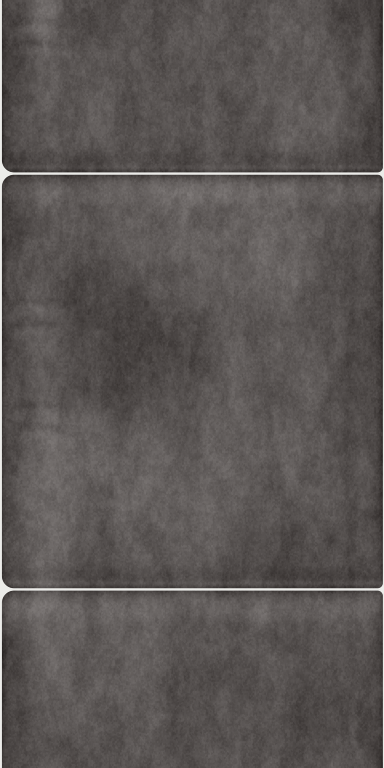
Reproduce this texture procedurally as a WebGL 2 fragment shader.

```glsl
#version 300 es
precision highp float;

uniform vec2 u_resolution;
out vec4 fragColor;

const vec3 BACKDROP = vec3(0.925, 0.925, 0.915);
const vec3 WARM_TINT = vec3(0.014, -0.005, -0.011);
const float LEFT = 0.005;
const float RIGHT = 0.997;

float hash(vec2 cell) {
  vec3 q = fract(vec3(cell.xyx) * 0.1031);
  q += dot(q, q.yzx + 33.33);
  return fract((q.x + q.y) * q.z);
}

// Smoothly blended cellular noise, roughly -1 to 1
float cellNoise(vec2 p) {
  vec2 id = floor(p);
  vec2 f = fract(p);
  float total = 0.0;
  float weights = 0.0;
  for (int y = -1; y <= 1; y++) {
    for (int x = -1; x <= 1; x++) {
      vec2 o = vec2(x, y);
      vec2 cell = id + o;
      vec2 jitter = vec2(hash(cell + 17.3), hash(cell + 71.9));
      vec2 d = o + 0.15 + 0.7 * jitter - f;
      float w = exp(-7.0 * dot(d, d));
      total += w * (2.0 * hash(cell) - 1.0);
      weights += w;
    }
  }
  return total / weights;
}

// Vertically brushed nap, from broad patches down to fibres
float suedeNap(vec2 p) {
  float sum = 0.0;
  vec2 scale = vec2(7.0, 3.2);
  float amp = 0.030;
  for (int i = 0; i < 5; i++) {
    sum += amp * cellNoise(p * scale + float(i) * 19.7);
    scale *= vec2(2.05, 2.2);
    amp *= 0.86;
  }
  return sum + 0.024 * cellNoise(p * vec2(240.0, 200.0));
}

float roundedBox(vec2 p, vec2 lo, vec2 hi, float leftRadius, float rightRadius) {
  vec2 c = p - 0.5 * (lo + hi);
  float r = c.x < 0.0 ? leftRadius : rightRadius;
  vec2 q = abs(c) - 0.5 * (hi - lo) + r;
  return length(max(q, 0.0)) + min(max(q.x, q.y), 0.0) - r;
}

float glow(vec2 p, vec2 centre, vec2 radius) {
  vec2 d = (p - centre) / radius;
  return exp(-dot(d, d));
}

float ridge(float x, float centre, float width) {
  float d = (x - centre) / width;
  return exp(-d * d);
}

// Pair of shallow creases pulled in from the left edge
float creases(vec2 p, float y) {
  float bend = 0.012 * sin(p.x * 17.0);
  float reach = smoothstep(0.01, 0.06, p.x) * (1.0 - smoothstep(0.09, 0.24, p.x));
  float d = p.y - y - bend;
  float dark = ridge(d, 0.025, 0.011) + ridge(d, -0.032, 0.012);
  float light = ridge(d, 0.002, 0.011) + ridge(d, -0.056, 0.012);
  return reach * (0.6 * light - dark);
}

// Shading that follows the padded border of one cushion
float paddedBorder(vec2 p, float depth, float bottom, float top) {
  float shade = -0.12 * exp(-depth / 0.010);
  shade -= 0.045 * ridge(p.x, 0.035, 0.04);
  shade += 0.035 * ridge(p.x, 0.125, 0.05);
  shade -= 0.034 * smoothstep(0.88, 0.91, p.x);
  shade += 0.014 * ridge(p.x, 0.94, 0.02);
  shade += 0.050 * ridge(top - p.y, 0.045, 0.035);
  shade -= 0.040 * ridge(p.y - bottom, 0.035, 0.022);
  shade += 0.035 * ridge(p.y - bottom, 0.013, 0.007);
  return shade;
}

void main() {
  vec2 p = gl_FragCoord.xy / u_resolution * vec2(1.0, 2.0);
  float pixel = 1.0 / u_resolution.x;

  // Three stacked cushions, the outer two running off the canvas
  float bottom = p.y > 1.548 ? 1.551 : (p.y > 0.465 ? 0.468 : -0.7);
  float top = p.y > 1.548 ? 2.7 : (p.y > 0.465 ? 1.545 : 0.462);
  float dist = roundedBox(p, vec2(LEFT, bottom), vec2(RIGHT, top), 0.032, 0.014);

  // Fabric, broad worn areas and creases
  float tone = 0.329 + suedeNap(p);
  tone += paddedBorder(p, max(-dist, 0.0), bottom, top);
  tone += 0.045 * glow(p, vec2(0.62, 1.38), vec2(0.3, 0.15));
  tone += 0.042 * glow(p, vec2(0.45, 0.75), vec2(0.32, 0.2));
  tone += 0.036 * glow(p, vec2(0.5, 1.75), vec2(0.35, 0.15));
  tone += 0.022 * glow(p, vec2(0.4, 0.3), vec2(0.3, 0.14));
  tone -= 0.044 * glow(p, vec2(0.32, 1.12), vec2(0.17, 0.22));
  tone -= 0.030 * glow(p, vec2(0.75, 0.56), vec2(0.3, 0.08));
  tone -= 0.032 * glow(p, vec2(0.72, 0.18), vec2(0.25, 0.16));
  tone -= 0.025 * glow(p, vec2(0.5, 2.0), vec2(0.5, 0.1));
  tone += 0.035 * (creases(p, 1.18) + creases(p, 0.91) + creases(p, 1.91));

  float cover = 1.0 - smoothstep(-0.6 * pixel, 0.6 * pixel, dist);
  fragColor = vec4(mix(BACKDROP, tone + WARM_TINT, cover), 1.0);
}
```
